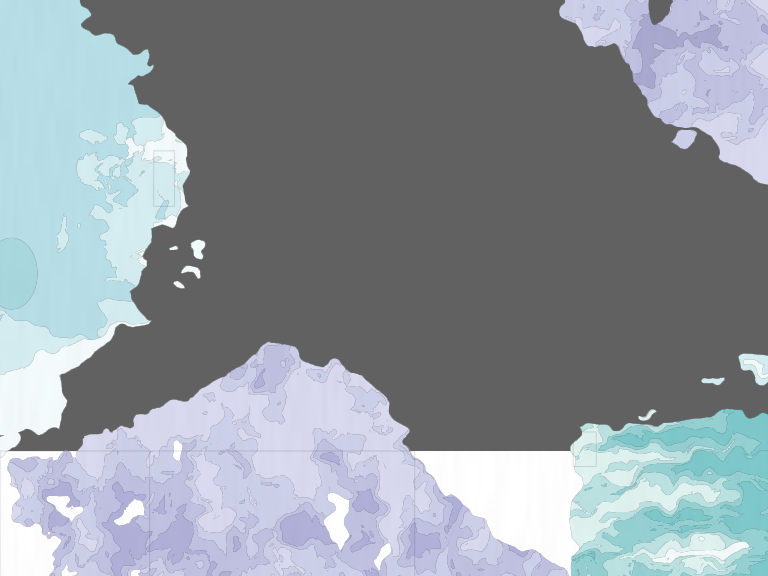
Reproduce this background procedurally as a Shadertoy shader.

```glsl
const vec3 GREY = vec3(0.38), WHITE = vec3(0.995);
const vec3 ICE = vec3(0.95, 0.975, 0.98), MIST = vec3(0.83, 0.925, 0.94);
const vec3 AQUA = vec3(0.715, 0.868, 0.9), SEA = vec3(0.58, 0.81, 0.82);
const vec3 LILAC = vec3(0.845, 0.845, 0.93), MAUVE = vec3(0.798, 0.808, 0.908);
const vec3 IRIS = vec3(0.75, 0.752, 0.878), VIOLET = vec3(0.685, 0.685, 0.845);

float hash(vec2 p) {
    return fract(sin(dot(p, vec2(127.1, 311.7))) * 43758.5453);
}

float noise(vec2 p) {
    vec2 i = floor(p), f = fract(p);
    f = f * f * (3.0 - 2.0 * f);
    return mix(mix(hash(i), hash(i + vec2(1, 0)), f.x),
               mix(hash(i + vec2(0, 1)), hash(i + vec2(1, 1)), f.x), f.y);
}

float fbm(vec2 p) {
    float sum = 0.0, amp = 0.54;
    for (int i = 0; i < 4; i++) {
        sum += amp * noise(p);
        p = p * 2.03 + 17.3;
        amp *= 0.5;
    }
    return sum;
}

// Evenly spaced outline heights, joined by straight spans
float profile(float t, float k[16]) {
    float s = clamp(t, 0.0, 1.0) * 15.0;
    int i = int(min(s, 14.0));
    return mix(k[i], k[i + 1], s - float(i));
}

// Positive inside the ellipse
float blob(vec2 p, vec2 centre, vec2 radius) {
    return (1.0 - length((p - centre) / radius)) * min(radius.x, radius.y);
}

float glow(vec2 p, vec2 centre, float size) {
    vec2 d = (p - centre) / size;
    return exp(-dot(d, d));
}

// Thin rectangle outline
float frame(vec2 p, vec2 centre, vec2 halfSize) {
    vec2 d = abs(p - centre) - halfSize;
    return smoothstep(0.0018, 0.0, abs(max(d.x, d.y)));
}

// Paints ink where d is positive, with a faint pigment rim
vec3 layer(vec3 col, vec3 ink, float d) {
    float c = clamp(0.5 + d / max(fwidth(d), 1e-5), 0.0, 1.0);
    return mix(col, ink, c) * (1.0 - 0.5 * c * (1.0 - c));
}

// Four flat washes chosen by tone
vec3 washes(float tone, vec3 a, vec3 b, vec3 c, vec3 d) {
    vec3 col = layer(a, b, tone - 0.4);
    col = layer(col, c, tone - 0.55);
    return layer(col, d, tone - 0.7);
}

vec3 leftWash(vec3 col, vec2 p, vec2 q) {
    float edge = profile((q.y - 0.25) / 0.75, float[16](
        0.095, 0.106, 0.115, 0.182, 0.257, 0.219, 0.26, 0.264,
        0.344, 0.325, 0.316, 0.266, 0.219, 0.257, 0.174, 0.142));
    float inside = edge - q.x;
    float band = smoothstep(0.46, 0.6, p.y) * smoothstep(0.82, 0.75, p.y);
    vec3 ink = layer(AQUA, MIST, band * (0.4 * fbm(q * 19.0) - 0.09) - inside - 0.02);
    ink = layer(ink, ICE, band * (0.26 * fbm(q * 23.0 + 5.0) - 0.08) - inside - 0.02);
    ink = layer(ink, MIST, max(0.445 - 0.2 * p.x - q.y, min(0.48 - q.y, q.x - 0.18)));
    ink = layer(ink, ICE, 0.35 + 0.4 * p.x - q.y);
    ink = layer(ink, mix(AQUA, SEA, 0.45), blob(p, vec2(0.02, 0.525), vec2(0.045, 0.062)));
    float shape = max(min(inside, q.y - 0.25), blob(q, vec2(0.01, 0.235), vec2(0.028, 0.02)));
    for (int i = 0; i < 4; i++) {
        float n = float(i);
        vec2 drop = vec2(0.3 + 0.012 * n, 0.565 - 0.035 * mod(n * 2.0, 3.0));
        shape = max(shape, blob(q, drop, vec2(0.006 + 0.002 * n, 0.007)));
    }
    return layer(col, ink, shape);
}

vec3 hillWash(vec3 col, vec2 p, vec2 q) {
    float top = profile(q.x, float[16](
        0.181, 0.218, 0.24, 0.247, 0.293, 0.303, 0.366, 0.406,
        0.38, 0.355, 0.294, 0.202, 0.124, 0.057, 0.03, -0.01));
    float leftEdge = 0.15 * fbm(p * 13.0) - 0.04 + 0.08 * smoothstep(0.15, 0.0, p.y);
    float tone = fbm(q * vec2(19.0, 14.0)) + 0.55 * (0.2 - p.y) - 0.05
        + 0.13 * glow(p, vec2(0.22, 0.02), 0.13) + 0.13 * glow(p, vec2(0.48, 0.06), 0.1);
    vec3 ink = washes(tone, LILAC, MAUVE, IRIS, VIOLET);
    ink = layer(ink, WHITE, blob(q, vec2(0.588, 0.088), vec2(0.02, 0.043)));
    ink = layer(ink, WHITE, blob(q, vec2(0.663, 0.028), vec2(0.012, 0.026)));
    ink = layer(ink, WHITE, blob(q, vec2(0.314, 0.218), vec2(0.012, 0.016)));
    float shape = max(top - q.y, blob(q, vec2(0.6, 0.25), vec2(0.075, 0.102)));
    float gaps = 0.1 * (0.64 + max(p.x - 0.1, 0.0) - fbm(q * 17.0 + 9.0));
    return layer(col, ink, min(min(shape, gaps), q.x - leftEdge));
}

vec3 cornerWash(vec3 col, vec2 p, vec2 q) {
    float bottom = profile((q.x - 0.96) / 0.375, float[16](
        1.0, 0.969, 0.934, 0.92, 0.913, 0.895, 0.829, 0.812,
        0.787, 0.782, 0.774, 0.756, 0.73, 0.716, 0.695, 0.686));
    float tone = 0.85 * fbm(q * 17.0) - 0.06 + 0.36 * glow(p, vec2(1.14, 0.89), 0.085)
        + 0.2 * glow(p, vec2(1.24, 0.98), 0.11);
    float shape = min(q.y - bottom, q.x - 0.963);
    shape = min(shape, -blob(q, vec2(1.145, 0.99), vec2(0.018, 0.034)));
    shape = max(shape, blob(q, vec2(1.19, 0.76), vec2(0.02, 0.012)));
    return layer(col, washes(tone, LILAC, MAUVE, IRIS, VIOLET * 0.96), shape);
}

vec3 brushWash(vec3 col, vec2 p, vec2 q) {
    float top = 0.25 + 0.033 * smoothstep(1.04, 1.24, q.x);
    float leftEdge = 0.975 + 0.05 * noise(vec2(3.0, p.y * 32.0));
    float streak = fbm(vec2(q.x * 9.0, (q.y - 0.18 * q.x) * 30.0));
    float tone = streak + 0.7 * (p.x - 1.2) + 0.12 * smoothstep(0.14, 0.22, p.y);
    vec3 ink = washes(tone, vec3(0.87, 0.945, 0.935), vec3(0.73, 0.88, 0.88), SEA, vec3(0.49, 0.78, 0.79));
    ink = layer(ink, ICE, blob(q - vec2(0.0, 0.15 * (q.x - 1.22)), vec2(1.22, 0.045), vec2(0.075, 0.01)));
    ink = layer(ink, MIST, q.y - 0.3);
    ink = layer(ink, ICE, blob(q, vec2(1.32, 0.354), vec2(0.022, 0.006)));
    float shape = min(top - q.y, q.x - leftEdge);
    shape = max(shape, blob(q, vec2(1.32, 0.36), vec2(0.033, 0.025)));
    shape = max(shape, blob(q, vec2(1.237, 0.336), vec2(0.016, 0.006)));
    shape = max(shape, blob(q, vec2(1.12, 0.288), vec2(0.013, 0.009)));
    return layer(col, ink, shape);
}

void mainImage(out vec4 fragColor, in vec2 fragCoord) {
    vec2 p = fragCoord / iResolution.y;
    // Ragged fingers along every outline
    vec2 q = p + 0.024 * (vec2(fbm(p * 24.0), fbm(p * 24.0 + 41.0)) - 0.5);
    q += 0.03 * (vec2(noise(p * 43.0 + 7.0), noise(p * 43.0 + 29.0)) - 0.5);
    vec3 col = layer(GREY, WHITE, 0.217 - p.y);
    col = leftWash(col, p, q);
    col = hillWash(col, p, q);
    col = cornerWash(col, p, q);
    col = brushWash(col, p, q);
    // Paper grain and thin sheet seams, on painted areas only
    float painted = smoothstep(0.1, 0.2, col.b - GREY.b);
    float grain = noise(p * vec2(110.0, 18.0)) - 0.5;
    float seam = frame(p, vec2(0.13, 0.108), vec2(0.13, 0.109));
    seam = max(seam, frame(p, vec2(0.49, 0.108), vec2(0.23, 0.109)));
    seam = max(seam, frame(p, vec2(0.285, 0.69), vec2(0.018, 0.048)));
    seam = max(seam, frame(p, vec2(1.015, 0.22), vec2(0.02, 0.03)));
    fragColor = vec4(col * (1.0 + painted * (0.02 * grain - 0.12 * seam)), 1.0);
}
```
